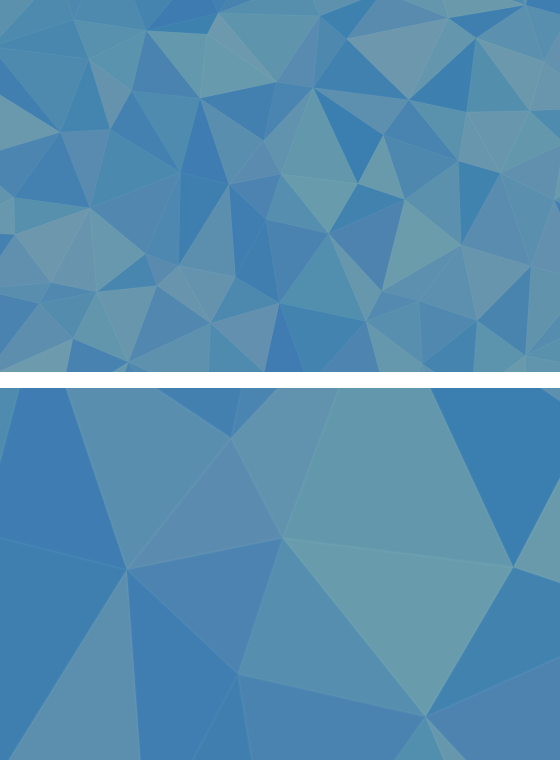
Top: the whole. Bottom: its middle third, enlarged.
This background is drawn by a Shadertoy shader. Its source:

```glsl
const float CELLS_PER_HEIGHT = 6.0;
const float JITTER = 0.74;
const float LATTICE_ANGLE = 0.42;
const float SEAM_WIDTH = 0.012;
const vec3 DEEP_BLUE = vec3(0.235, 0.488, 0.692);
const vec3 SAGE_BLUE = vec3(0.427, 0.606, 0.676);
const vec3 SEAM_TINT = vec3(0.022, 0.020, 0.012);

float hash(vec2 p) {
    return fract(sin(dot(p, vec2(127.1, 311.7))) * 43758.5453);
}

mat2 rotation(float angle) {
    float c = cos(angle), s = sin(angle);
    return mat2(c, s, -s, c);
}

float cross2(vec2 a, vec2 b) {
    return a.x * b.y - a.y * b.x;
}

// Lattice point moved at random inside its own cell
vec2 latticeVertex(vec2 id) {
    vec2 offset = vec2(hash(id), hash(id + vec2(37.3, 17.9)));
    return id + JITTER * (offset - 0.5);
}

// Signed distance to the line a-b, positive on its right side
float lineDistance(vec2 p, vec2 a, vec2 b) {
    return -cross2(normalize(b - a), p - a);
}

// Counter-clockwise triangle, negative inside
float triangleDistance(vec2 p, vec2 a, vec2 b, vec2 c) {
    return max(lineDistance(p, a, b),
               max(lineDistance(p, b, c), lineDistance(p, c, a)));
}

// True when the opposite angles at a and c add up to more than 180 degrees
bool splitsAlongAC(vec2 a, vec2 b, vec2 c, vec2 d) {
    vec2 ab = b - a, ad = d - a, cb = b - c, cd = d - c;
    return cross2(ab, ad) * dot(cd, cb) + dot(ab, ad) * cross2(cd, cb) < 0.0;
}

vec3 facetColor(vec2 id) {
    vec3 base = mix(DEEP_BLUE, SAGE_BLUE, hash(id + 5.7));
    float drift = hash(id + 23.1) - 0.5;
    return base + drift * vec3(0.025, -0.018, 0.008);
}

// Adds one facet: rgb is weighted colour, a is coverage
vec4 facet(float dist, vec2 id, float pixel) {
    float coverage = clamp(0.5 - dist / pixel, 0.0, 1.0);
    return vec4(facetColor(id), 1.0) * coverage;
}

vec3 facetedSurface(vec2 p, float pixel) {
    vec2 cell = floor(p);
    vec4 total = vec4(0.0);
    float depth = 0.0;

    for (int y = -1; y <= 1; y++) {
        for (int x = -1; x <= 1; x++) {
            vec2 id = cell + vec2(x, y);
            vec2 a = latticeVertex(id);
            vec2 b = latticeVertex(id + vec2(1.0, 0.0));
            vec2 c = latticeVertex(id + vec2(1.0, 1.0));
            vec2 d = latticeVertex(id + vec2(0.0, 1.0));

            // Cut each quad along its better diagonal
            bool alongAC = splitsAlongAC(a, b, c, d);
            float first = triangleDistance(p, a, b, alongAC ? c : d);
            float second = triangleDistance(p, alongAC ? a : b, c, d);

            total += facet(first, id, pixel);
            total += facet(second, id + vec2(0.37, 0.61), pixel);
            depth = max(depth, max(-first, -second));
        }
    }

    // Faint light seams between facets
    float seam = 1.0 - smoothstep(0.0, max(SEAM_WIDTH, pixel), depth);
    return total.rgb / max(total.a, 0.001) + SEAM_TINT * seam;
}

void mainImage(out vec4 fragColor, in vec2 fragCoord) {
    vec2 uv = fragCoord / iResolution.y;
    vec2 p = rotation(LATTICE_ANGLE) * uv * CELLS_PER_HEIGHT + vec2(11.0, 4.0);
    float pixel = CELLS_PER_HEIGHT / iResolution.y;
    fragColor = vec4(facetedSurface(p, pixel), 1.0);
}
```
